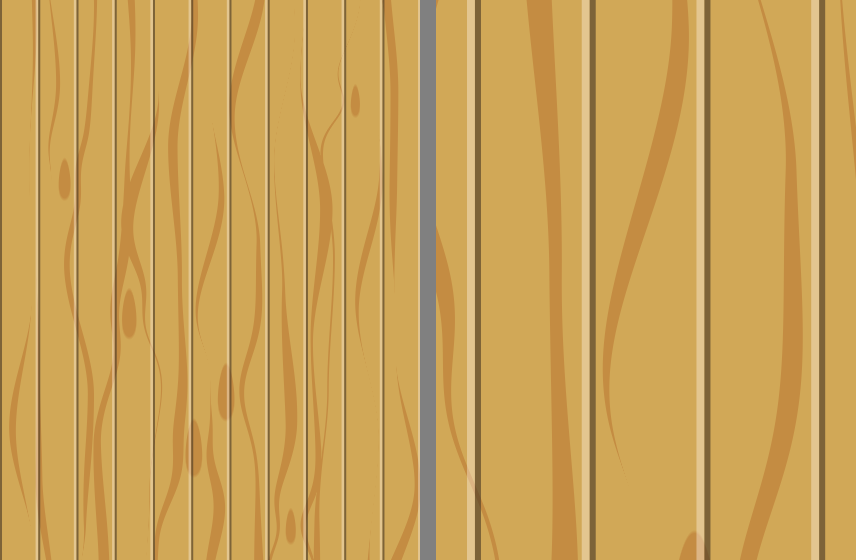
Left, the full canvas; right, a detail of the centre.
This texture is drawn by a WebGL 2 fragment shader. Its source:

```glsl
#version 300 es
precision highp float;
// Eleven upright wooden boards with grooved seams, wavy grain and knots.
uniform vec2 u_resolution;
out vec4 fragColor;

const float LANES = 13.0;
const int KNOTS = 6;

float hash(vec2 p) {
  vec3 q = fract(p.xyx * vec3(0.1031, 0.1030, 0.0973));
  q += dot(q, q.yzx + 33.33);
  return fract((q.x + q.y) * q.z);
}

// Smooth noise along one axis, with its own curve for every seed.
float noise(float t, float seed) {
  float cell = floor(t);
  return mix(hash(vec2(cell, seed)), hash(vec2(cell + 1.0, seed)),
             smoothstep(0.0, 1.0, t - cell));
}

// Each knot sits on the border between two grain lanes.
float knotLane(int k) { return mod(6.0 + 5.0 * float(k), 12.0); }

vec2 knotCenter(int k) {
  return vec2(knotLane(k) / LANES, fract(0.2 + 0.62 * float(k)) * 1.333);
}

vec2 knotRadius(int k) {
  return mix(vec2(0.009, 0.032), vec2(0.02, 0.07), hash(vec2(float(k), 71.0)));
}

// Centre line of a grain streak, parted around the knots beside it.
float streakCenter(float lane, float y) {
  float x = (lane + 0.5) / LANES + 0.11 * (noise(y * 3.2 + lane * 0.37, lane + 11.0) - 0.5);
  for (int k = 0; k < KNOTS; k++) {
    float side = lane + 0.5 - knotLane(k);
    if (abs(side) > 1.0) continue;
    vec2 center = knotCenter(k), radius = knotRadius(k);
    float dy = (y - center.y) / (radius.y * 1.9);
    x = mix(x, center.x + sign(side) * (radius.x + 0.018), exp(-dy * dy));
  }
  return x;
}

// Coverage of the tapering streaks and the teardrop knots.
float grain(vec2 p, float pixel) {
  float cover = 0.0;
  for (float lane = 0.0; lane < LANES; lane++) {
    float halfWidth = 0.019 * noise(p.y * 3.0 + lane * 0.61, lane + 43.0) - 0.003;
    float d = abs(p.x - streakCenter(lane, p.y)) - halfWidth;
    cover = max(cover, clamp(0.5 - d / pixel, 0.0, 1.0));
  }
  for (int k = 0; k < KNOTS; k++) {
    vec2 radius = knotRadius(k);
    vec2 q = (p - knotCenter(k)) / radius;
    q.x *= 1.0 + 0.25 * q.y;
    float d = (length(q) - 1.0) * radius.x;
    cover = max(cover, clamp(0.5 - d / pixel, 0.0, 1.0));
  }
  return cover;
}

// Smooth-edged band from a to b.
float band(float x, float a, float b, float pixel) {
  return clamp((x - a) / pixel + 0.5, 0.0, 1.0) * clamp((b - x) / pixel + 0.5, 0.0, 1.0);
}

void main() {
  vec2 p = gl_FragCoord.xy / u_resolution.x;
  float pixel = 1.0 / u_resolution.x;

  vec3 wood = vec3(0.82, 0.66, 0.34);
  vec3 grainColor = vec3(0.77, 0.55, 0.26);
  vec3 color = mix(wood, grainColor, grain(p, pixel));

  // Seams: a translucent highlight left of a translucent shadow.
  float boardWidth = 0.09106;
  float seam = (fract(p.x / boardWidth + 0.5) - 0.5) * boardWidth;
  color = mix(color, vec3(1.0, 0.95, 0.9), 0.4 * band(seam, -0.0063, 0.0, pixel));
  color = mix(color, vec3(0.27, 0.21, 0.14), 0.6 * band(seam, 0.0, 0.0048, pixel));

  fragColor = vec4(color, 1.0);
}
```
